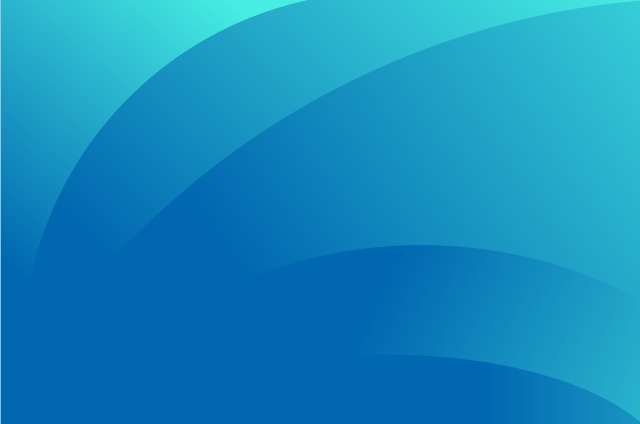
Write a WebGL 2 fragment shader that draws this background.

```glsl
#version 300 es
precision highp float;
// Overlapping blue curved sheets, each fading from deep blue to turquoise.

uniform vec2 u_resolution;
out vec4 outColor;

// Colours at the two ends of every gradient
const vec3 DEEP_BLUE = vec3(0.0, 0.405, 0.69);
const vec3 TURQUOISE = vec3(0.28, 0.93, 0.89);
const vec3 PALE_RIM = vec3(0.62, 0.83, 0.90);
const float RIM_WIDTH = 0.002;

// Sheet outlines: centre.xy, radii.zw, in canvas heights
const vec4 SHEET_UPPER = vec4(0.9065, 0.1667, 0.8525, 0.8525);
const vec4 SHEET_MIDDLE = vec4(1.674, -0.910, 1.9157, 1.9157);
const vec4 SHEET_LOWER = vec4(0.994, -0.676, 1.098, 1.098);
const vec4 SHEET_CORNER = vec4(0.9216, -0.131, 0.663, 0.294);

// Gradients: dark starting point.xy, slope.zw
const vec4 FADE_BACK = vec4(0.039, 0.353, 0.785, 0.927);
const vec4 FADE_UPPER = vec4(0.255, 0.392, 0.525, 0.551);
const vec4 FADE_MIDDLE = vec4(0.470, 0.500, 0.551, 0.3825);
const vec4 FADE_LOWER = vec4(0.922, 0.373, 0.765, -0.344);
const vec4 FADE_CORNER = vec4(1.137, 0.118, 0.918, 0.0);

vec3 gradient(vec2 p, vec4 fade) {
    float t = clamp(dot(p - fade.xy, fade.zw), 0.0, 1.0);
    return mix(DEEP_BLUE, TURQUOISE, t);
}

// Approximate signed distance to an ellipse
float ellipseDistance(vec2 p, vec4 shape) {
    vec2 q = (p - shape.xy) / shape.zw;
    float k = length(q);
    return k * (k - 1.0) / max(length(q / shape.zw), 1e-4);
}

// Antialiased coverage of one sheet
float coverage(vec2 p, vec4 shape) {
    float halfPixel = 0.6 / u_resolution.y;
    return 1.0 - smoothstep(-halfPixel, halfPixel, ellipseDistance(p, shape));
}

void main() {
    vec2 p = gl_FragCoord.xy / u_resolution.y;

    // The upper sheet runs level to the right of its crest
    vec2 upperPoint = vec2(min(p.x, SHEET_UPPER.x), p.y);

    // Sheets stacked from back to front
    vec3 color = gradient(p, FADE_BACK);
    color = mix(color, gradient(p, FADE_UPPER), coverage(upperPoint, SHEET_UPPER));
    color = mix(color, gradient(p, FADE_MIDDLE), coverage(p, SHEET_MIDDLE));
    color = mix(color, gradient(p, FADE_LOWER), coverage(p, SHEET_LOWER));
    color = mix(color, gradient(p, FADE_CORNER), coverage(p, SHEET_CORNER));

    // Thin pale rim along the left side
    float pixel = 1.0 / u_resolution.y;
    float rim = clamp((RIM_WIDTH - p.x) / pixel + 0.5, 0.0, 1.0);
    color = mix(color, PALE_RIM, rim);

    outColor = vec4(color, 1.0);
}
```
